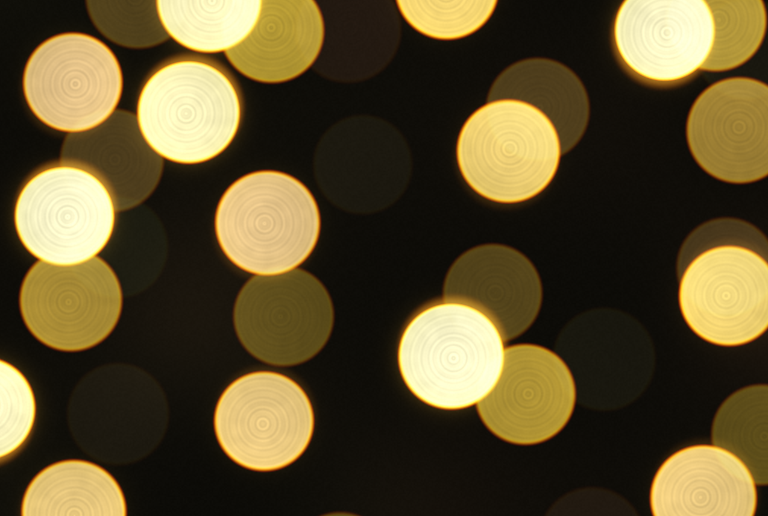
Give the GLSL for this background, as a Shadertoy shader.

```glsl
const int DISC_COUNT = 35;
const float DISC_RADIUS = 0.099;

float hash(vec2 p) {
    return fract(sin(dot(p, vec2(12.9898, 78.233))) * 43758.5453);
}

float valueNoise(vec2 p) {
    vec2 cell = floor(p);
    vec2 f = fract(p);
    f = f * f * (3.0 - 2.0 * f);
    float low = mix(hash(cell), hash(cell + vec2(1.0, 0.0)), f.x);
    float high = mix(hash(cell + vec2(0.0, 1.0)), hash(cell + vec2(1.0, 1.0)), f.x);
    return mix(low, high, f.y);
}

vec3 screenBlend(vec3 base, vec3 light) {
    return 1.0 - (1.0 - base) * (1.0 - clamp(light, 0.0, 1.0));
}

// Five groups of lights, from overexposed cream to barely visible
vec3 discTone(int index, float shade) {
    if (index < 6) return mix(vec3(1.0, 0.98, 0.80), vec3(1.0, 0.96, 0.72), shade);
    if (index < 14) return mix(vec3(0.96, 0.84, 0.40), vec3(0.89, 0.75, 0.52), shade);
    if (index < 19) return mix(vec3(0.69, 0.58, 0.18), vec3(0.57, 0.45, 0.18), shade);
    if (index < 27) return mix(vec3(0.33, 0.27, 0.07), vec3(0.23, 0.17, 0.08), shade);
    return mix(vec3(0.035, 0.045, 0.025), vec3(0.085, 0.05, 0.035), shade);
}

// Low-discrepancy placement with jitter, reaching past the canvas border
vec2 discCentre(int index, float aspect) {
    float n = float(index);
    vec2 spread = fract(vec2(0.31, 0.68) + n * vec2(0.7549, 0.5698));
    vec2 jitter = vec2(hash(vec2(n, 3.1)), hash(vec2(n, 7.7))) - 0.5;
    vec2 extent = vec2(aspect, 1.0) + 2.0 * DISC_RADIUS;
    return spread * extent - DISC_RADIUS + 0.17 * jitter;
}

// Slightly different radius per channel gives a warm fringe
vec3 discMask(float dist, float radius, float softness) {
    vec3 edge = radius + vec3(0.0025, 0.0005, -0.003);
    return 1.0 - smoothstep(edge - softness, edge + softness, vec3(dist));
}

// Fine concentric lens rings, strongest near their centre
float lensRings(float dist, float phase) {
    float fade = exp(-dist * 18.0);
    float rings = sin(dist * 520.0 + phase) + 0.6 * sin(dist * 850.0 + phase * 2.0);
    return rings * (0.008 + 0.035 * fade);
}

vec3 discLight(vec2 p, vec3 tone, float radius, float seed) {
    float dist = length(p);
    float q = dist / radius;
    float angle = 6.2832 * hash(vec2(seed, 5.3));
    vec2 tilt = vec2(cos(angle), sin(angle));
    float rings = lensRings(length(p - tilt * 0.006), seed);
    float rim = 0.07 * smoothstep(0.88, 0.97, q);
    float slope = 0.06 * dot(p, tilt) / radius;
    float mottling = 0.05 * (valueNoise(p * 55.0 + seed * 9.0) - 0.5);
    vec3 fill = tone * (1.0 + rings + rim + slope + mottling);
    fill.b -= 0.10 * tone.b * pow(min(q, 1.0), 4.0);
    return fill * discMask(dist, radius, 0.005);
}

// Displaced amber ghost and wide glow behind a strong light
vec3 discHalo(vec2 p, float radius, float strength, float seed) {
    float side = hash(vec2(seed, 8.9)) < 0.5 ? -1.0 : 1.0;
    vec2 offset = vec2(0.3 * side, side) * 0.011;
    vec3 ghost = vec3(0.42, 0.27, 0.06) * discMask(length(p - offset), radius, 0.011);
    float outside = max(length(p) - radius, 0.0);
    vec3 glow = vec3(0.20, 0.14, 0.03) * exp(-outside * 75.0);
    return strength * (ghost + glow);
}

vec3 nightBackdrop(vec2 p) {
    float cloud = valueNoise(p * 2.6 + 4.0);
    float warmth = valueNoise(p * 1.9 + 17.0);
    vec3 haze = mix(vec3(0.035, 0.045, 0.022), vec3(0.075, 0.04, 0.025), warmth);
    return vec3(0.048, 0.044, 0.028) + haze * cloud * cloud;
}

void mainImage(out vec4 fragColor, in vec2 fragCoord) {
    vec2 uv = fragCoord / iResolution.y;
    float aspect = iResolution.x / iResolution.y;
    vec3 color = nightBackdrop(uv);

    // Overlapping lights add up without exceeding white
    for (int i = 0; i < DISC_COUNT; i++) {
        float seed = float(i) + 1.0;
        vec2 p = uv - discCentre(i, aspect);
        float radius = DISC_RADIUS * mix(0.95, 1.03, hash(vec2(seed, 2.4)));
        vec3 tone = discTone(i, hash(vec2(seed, 6.1)));
        float haloStrength = i < 6 ? 1.0 : (i < 14 ? 0.3 : 0.0);
        vec3 halo = discHalo(p, radius, haloStrength, seed);
        vec3 light = max(discLight(p, tone, radius, seed), halo);
        color = screenBlend(color, light);
    }

    // Faint sensor grain
    color += 0.012 * (valueNoise(uv * 340.0) - 0.5);
    fragColor = vec4(clamp(color, 0.0, 1.0), 1.0);
}
```
